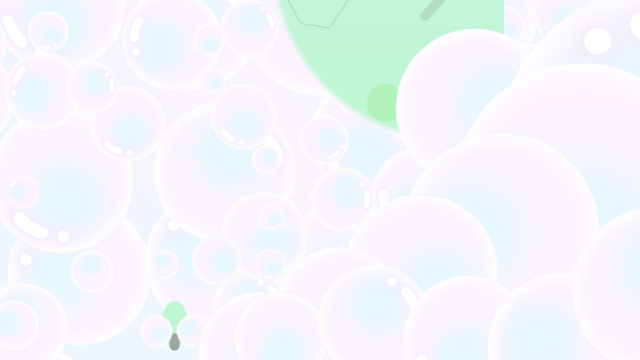
Give the GLSL for this background, as a Shadertoy shader.

```glsl
// Pale iridescent soap bubbles heaped around a mint green disc.
// Jittered grids scatter the foam on the left; a rising chain of growing
// bubbles forms the right side. Each bubble has a film tint, rim and glints.

const vec3 WHITE = vec3(1.0, 0.995, 1.0);
const vec3 BLUE  = vec3(0.905, 0.968, 1.0);
const vec3 PINK  = vec3(0.988, 0.955, 1.0);
const vec3 LILAC = vec3(0.955, 0.935, 1.0);
const vec3 MINT  = vec3(0.75, 0.965, 0.825);
const vec3 GREY  = vec3(0.66, 0.79, 0.72);

float hash(float n) { return fract(sin(n * 12.9898 + 4.1) * 43758.547); }
float hash2(vec2 c) { return fract(sin(dot(c, vec2(127.1, 311.7))) * 43758.547); }

// Coverage of a signed distance, about one pixel soft
float fill(float dist) {
    float px = 1.0 / iResolution.y;
    return 1.0 - smoothstep(-px, px, dist);
}

float segment(vec2 p, vec2 a, vec2 b) {
    vec2 ab = b - a;
    return length(p - a - ab * clamp(dot(p - a, ab) / dot(ab, ab), 0.0, 1.0));
}

vec2 polar(float angle) { return vec2(cos(angle), sin(angle)); }

// Distance to a curved capsule and a dot lying along the inner rim
float glints(vec2 q, float angle) {
    float turn = atan(q.y, q.x) - angle;
    turn = mod(turn + 3.14159, 6.28318) - 3.14159;
    float arc = length(q - 0.77 * polar(angle + clamp(turn, -0.24, 0.24))) - 0.085;
    float dotDist = length(q - 0.77 * polar(angle + 0.63)) - 0.08;
    return min(arc, dotDist);
}

// Paints one bubble over the given colour
vec3 bubble(vec3 below, vec2 p, vec2 centre, float radius, float seed) {
    vec2 q = (p - centre) / radius;
    float d = length(q);
    if (d > 1.0 + 2.0 / (iResolution.y * radius)) return below;

    // Film: blue core off centre, a crisp lilac crescent, pink edge
    float angle = 6.28318 * hash(seed);
    float depth = length(q - 0.3 * polar(angle + 0.8));
    vec3 film = mix(BLUE, PINK, smoothstep(0.15, 0.85, depth));
    float crescent = smoothstep(0.70, 0.73, depth) * (1.0 - smoothstep(0.73, 1.1, depth));
    film = mix(film, LILAC, 0.22 * crescent);
    film = mix(film, WHITE, 0.9 * smoothstep(0.78, 1.0, d));

    // White glints in a soft lilac halo
    if (hash(seed + 3.7) < 0.68) {
        float g = glints(q, angle);
        film = mix(film, vec3(0.965, 0.915, 0.995), 0.75 * exp(-max(g, 0.0) * 16.0));
        film = mix(film, vec3(1.0), fill(g * radius));
    }

    // Broken green hairline around some rims
    float hair = fill(abs(d - 1.0) * radius - 0.0015);
    float broken = step(0.35, hash2(floor(q * radius * 180.0)));
    film = mix(film, MINT, 0.6 * hair * broken * step(0.72, hash(seed + 8.3)));
    return mix(below, film, fill((d - 1.0) * radius));
}

// One jittered grid of bubbles; radii are fractions of the cell
vec3 foam(vec3 col, vec2 p, float cell, float rMin, float rMax, float share, float seed) {
    vec2 home = floor(p / cell);
    for (int y = -1; y <= 1; y++)
    for (int x = -1; x <= 1; x++) {
        vec2 id = home + vec2(x, y);
        float h = hash2(id + seed);
        if (h > share) continue;
        vec2 jitter = vec2(hash2(id + seed + 5.3), hash2(id + seed + 9.1));
        float r = cell * mix(rMin, rMax, hash2(id + seed + 2.7));
        col = bubble(col, p, (id + 0.2 + 0.6 * jitter) * cell, r, h * 91.0 + seed);
    }
    return col;
}

// Mint disc cut on its right, with a spot, fine cracks and a short bar
vec3 mintDisc(vec3 col, vec2 p) {
    float d = length(p - vec2(1.25, 1.1)) - 0.495;
    vec3 mint = mix(MINT, vec3(0.765, 0.96, 0.85), smoothstep(0.7, 1.0, p.y));
    mint = mix(mint, vec3(0.69, 0.95, 0.73), fill(length(p - vec2(1.07, 0.715)) - 0.052));
    vec2 bendA = vec2(0.835, 0.935), bendB = vec2(0.915, 0.922);
    float crack = min(segment(p, vec2(0.795, 1.01), bendA), segment(p, bendA, bendB));
    crack = min(crack, segment(p, bendB, vec2(0.975, 1.01)));
    mint = mix(mint, GREY, 0.8 * fill(crack - 0.0012));
    mint = mix(mint, GREY, 0.6 * fill(segment(p, vec2(1.18, 0.955), vec2(1.23, 1.01)) - 0.013));
    float edge = 1.0 - smoothstep(-0.022, 0.004, d);
    return mix(col, mint, edge * fill(p.x - 1.40));
}

void mainImage(out vec4 fragColor, in vec2 fragCoord) {
    vec2 p = fragCoord / iResolution.y;
    vec3 col = mix(PINK, BLUE, 0.4 + 0.3 * sin(4.0 * p.x + 3.0 * p.y));

    // Scattered foam, from large to small
    col = foam(col, p, 0.38, 0.42, 0.60, 1.0, 1.0);
    col = foam(col, p, 0.27, 0.30, 0.52, 0.75, 17.0);
    col = foam(col, p, 0.17, 0.20, 0.42, 0.55, 31.0);
    col = mintDisc(col, p);

    // Small green gap low on the left, framed by two bubbles
    vec2 gap = vec2(0.485, 0.1);
    col = mix(col, MINT, fill(length((p - gap) * vec2(1.0, 0.6)) - 0.038));
    col = mix(col, vec3(0.62, 0.66, 0.64), fill(segment(p, gap - vec2(0.0, 0.06), gap - vec2(0.0, 0.04)) - 0.014));
    for (float side = -1.0; side < 2.0; side += 2.0)
        col = bubble(col, p, gap + vec2(0.05 * side, -0.02), 0.044, 5.0 + side);

    // Heap on the right: radii grow along a rising line, nearest last
    col = bubble(col, p, vec2(1.32, 0.70), 0.22, 12.0);
    for (int i = 5; i >= 0; i--) {
        float t = float(i) / 5.0;
        col = bubble(col, p, vec2(0.72 + 1.12 * t, 0.02 + 0.56 * t), 0.17 + 0.29 * t * t, 40.0 + float(i));
    }
    for (int i = 0; i < 5; i++) {
        float k = float(i), lift = hash(k + 60.0);
        col = bubble(col, p, vec2(0.78 + 0.26 * k, 0.02 + 0.2 * lift), 0.13 + 0.025 * k, 70.0 + k);
    }
    fragColor = vec4(col, 1.0);
}
```
